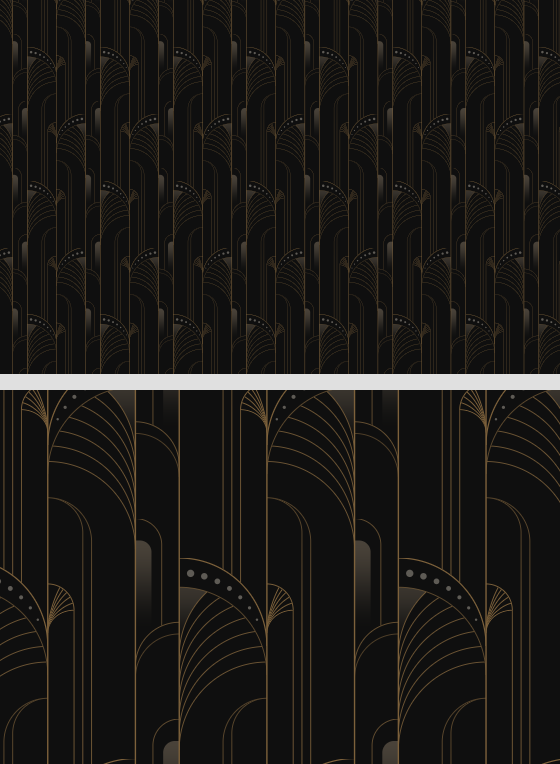
Top, the full canvas; bottom, a detail of the centre.
A Shadertoy shader for this pattern:

```glsl
#define VIEW_HEIGHT 768.0
#define PERIOD vec2(150.0, 274.5)
#define ORIGIN vec2(56.0, 371.0)
#define WIDE 60.0
#define NARROW 30.0
#define LINE 0.64
#define RIBS 7
#define DOTS 7
#define INK vec3(0.058, 0.058, 0.057)
#define GOLD vec3(0.49, 0.38, 0.23)
#define BRONZE vec3(0.29, 0.262, 0.225)
#define SILVER vec3(0.37, 0.355, 0.335)

float pixelSize() { return VIEW_HEIGHT / iResolution.y; }

// Coverage of the inside of a signed distance.
float fill(float d) {
    return clamp(0.5 - d / pixelSize(), 0.0, 1.0);
}

// Box-filtered coverage of a thin line, stable at any resolution.
float stroke(float d, float width) {
    float px = pixelSize();
    float lo = max(d - 0.5 * px, -0.5 * width);
    float hi = min(d + 0.5 * px, 0.5 * width);
    return clamp((hi - lo) / px, 0.0, 1.0);
}

// Quarter arch with its apex at the origin, running into a vertical shaft.
float archDistance(vec2 p, float radius) {
    vec2 q = vec2(p.x, p.y - radius);
    return q.y < 0.0 ? length(q) - radius : q.x - radius;
}

// Small flared fan hanging on the panel edge.
float smallFan(vec2 p) {
    const float size = 18.0;
    if (p.y > 0.0) p.y *= 1.15;
    float rim = length(p) - size;
    float ink = p.y < 0.0 ? stroke(rim, LINE) : 0.0;
    float inside = fill(rim) * step(p.y, size);
    float radius = size;
    for (int i = 0; i < 6; i++) {
        float rib = length(p - vec2(radius, size)) - radius;
        if (p.x < radius) ink = max(ink, stroke(rib, LINE) * inside);
        radius *= 1.32;
    }
    return ink;
}

// Wide panel: large half fan on the left axis, arched shafts on the right.
vec3 widePanel(vec2 p) {
    vec3 color = INK;
    float rim = length(p - vec2(0.0, WIDE)) - WIDE;
    float innerRim = length(p - vec2(0.0, WIDE + 20.0)) - WIDE;
    float inside = fill(innerRim);

    // Glow between the inner rim and the first rib
    float firstRib = length(p - vec2(WIDE, 67.0)) - WIDE;
    float glow = inside * fill(-firstRib) * step(p.y, 67.0);
    color = mix(color, BRONZE, glow * 0.75 * (1.0 - smoothstep(16.0, 62.0, p.y)));

    // Rims and ribs
    float ink = 0.0;
    if (p.y < WIDE) ink = stroke(rim, LINE * 1.3);
    if (p.y < WIDE + 20.0) ink = max(ink, 0.7 * stroke(innerRim, LINE));
    for (int i = 0; i < RIBS; i++) {
        vec2 q = p - vec2(WIDE, 67.0 + 10.7 * float(i));
        if (q.y < 0.0) ink = max(ink, 0.85 * inside * stroke(length(q) - WIDE, LINE));
    }

    // Shafts continue down behind the next fan
    bool aboveFan = p.y < WIDE && rim > 0.0;
    vec2 s = vec2(WIDE - p.x, p.y + (aboveFan ? PERIOD.y : 0.0));
    vec2 apex = s - vec2(0.0, 96.0);
    float shafts = max(stroke(archDistance(apex, 30.0), LINE),
                       stroke(archDistance(apex, 24.0), LINE));
    if (s.y > 173.0) shafts = max(shafts, stroke(s.x - 18.0, LINE));
    ink = max(ink, shafts * mix(0.65, 0.9, smoothstep(96.0, 200.0, s.y)));
    ink = max(ink, smallFan(s - vec2(0.0, 173.0)));
    color = mix(color, GOLD, ink);

    // Dots shrinking along the band
    for (int i = 0; i < DOTS; i++) {
        float t = float(i);
        float angle = 0.13 + 0.16 * t;
        vec2 center = vec2(0.0, 70.0) + WIDE * vec2(sin(angle), -cos(angle));
        float dotRadius = mix(2.5, 0.8, t / float(DOTS - 1));
        color = mix(color, SILVER, fill(length(p - center) - dotRadius));
    }
    return color;
}

// Narrow panel: glowing bar under an arch, closed by two opposing arcs.
vec3 narrowPanel(vec2 p) {
    vec2 center = vec2(NARROW, 101.0);
    float arc = length(p - center) - NARROW;
    float lowerArc = length(p - center - vec2(0.0, 8.0)) - NARROW;
    float open = p.y < center.y ? fill(-arc) : 0.0;

    vec2 corner = vec2(p.x - 3.0, 23.0 - p.y);
    float bar = length(max(corner, 0.0)) + min(max(corner.x, corner.y), 0.0) - 8.0;
    float fade = 1.0 - smoothstep(12.0, 78.0, p.y);
    vec3 color = mix(INK, BRONZE, fill(bar) * open * fade);

    float ink = 0.75 * open * stroke(archDistance(p, 18.0), LINE);
    if (p.y < center.y) ink = max(ink, 0.8 * stroke(arc, LINE));
    if (p.y < center.y + 8.0) ink = max(ink, 0.6 * stroke(lowerArc, LINE));
    return mix(color, GOLD, ink);
}

void mainImage(out vec4 fragColor, in vec2 fragCoord) {
    vec2 p = vec2(fragCoord.x, iResolution.y - fragCoord.y) * pixelSize() - ORIGIN;
    float x = mod(p.x, PERIOD.x);
    float halfPeriod = 0.5 * PERIOD.y;
    vec3 color;

    // Neighbouring panels are mirrored and slide by half a period
    if (x < WIDE) {
        color = widePanel(vec2(x, mod(p.y, PERIOD.y)));
    } else if (x < 2.0 * WIDE) {
        color = widePanel(vec2(2.0 * WIDE - x, mod(p.y + halfPeriod, PERIOD.y)));
    } else {
        float row = (p.y + 27.0) / halfPeriod;
        float across = x - 2.0 * WIDE;
        if (mod(floor(row), 2.0) > 0.5) across = NARROW - across;
        color = narrowPanel(vec2(across, fract(row) * halfPeriod));
    }

    // Panel dividers
    float divider = min(min(x, PERIOD.x - x), min(abs(x - WIDE), abs(x - 2.0 * WIDE)));
    color = mix(color, GOLD, stroke(divider, 0.95));
    fragColor = vec4(color, 1.0);
}
```
